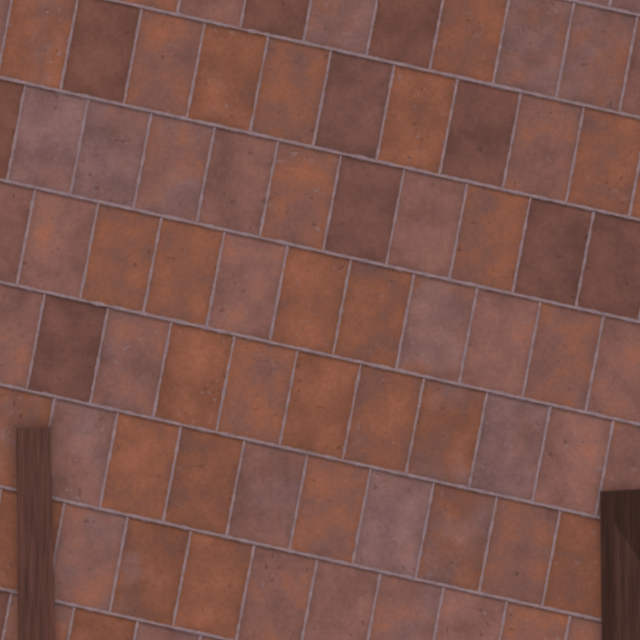
Write a WebGL 2 fragment shader that draws this texture.

```glsl
#version 300 es
precision highp float;
// Slanted rows of worn terracotta tiles with pale mauve grout and two dark wooden posts.
uniform vec2 u_resolution;
out vec4 outColor;

// Layout, in canvas units measured from the upper left
const float ROW_SLOPE = 0.2225;
const float ROW_PITCH = 0.1598;
const float ROW_START = 0.121;
const float ROW_SHIFT = 0.0464;
const float COLUMN_PITCH = 0.1029;
const float COLUMN_START = 0.0646;
const float JOINT_LEAN = 0.19;
const float ROW_GROUT = 0.0028;    // half widths
const float JOINT_GROUT = 0.0021;
const float GROUT_SOFTNESS = 0.0014;
const float EDGE_WOBBLE = 0.0016;

// Surface
const float MOTTLE = 0.16;
const float FLECK_AMOUNT = 0.55;
const vec3 PINK_CLAY = vec3(0.51, 0.355, 0.325);
const vec3 ORANGE_CLAY = vec3(0.515, 0.325, 0.255);
const vec3 GREY_CLAY = vec3(0.48, 0.36, 0.355);
const vec3 DARK_CLAY = vec3(0.42, 0.28, 0.25);
const vec3 GROUT = vec3(0.54, 0.455, 0.475);
const vec3 WOOD = vec3(0.24, 0.16, 0.14);

float hash(vec2 p) {
  return fract(sin(dot(p, vec2(127.1, 311.7))) * 43758.55);
}

float cornerSlope(vec2 cell, vec2 offset) {
  float angle = 6.2832 * hash(cell);
  return dot(vec2(cos(angle), sin(angle)), offset);
}

float gradientNoise(vec2 p) {
  vec2 i = floor(p), f = fract(p), e = vec2(1.0, 0.0);
  vec2 w = f * f * f * (f * (f * 6.0 - 15.0) + 10.0);
  float low = mix(cornerSlope(i, f), cornerSlope(i + e, f - e), w.x);
  float high = mix(cornerSlope(i + e.yx, f - e.yx), cornerSlope(i + 1.0, f - 1.0), w.x);
  return mix(low, high, w.y);
}

float fbm(vec2 p) {
  float sum = 0.0, amplitude = 1.0;
  for (int i = 0; i < 4; i++) {
    sum += amplitude * gradientNoise(p);
    p = p * 2.1 + 17.3;
    amplitude *= 0.55;
  }
  return sum;
}

float signedToNearest(float x) { return x - floor(x + 0.5); }

// Fired clay: a tone per tile, cloudy mottling and mineral flecks
vec3 tileColor(vec2 p, vec2 id) {
  vec2 local = p + 7.0 * vec2(hash(id + 3.1), hash(id + 8.7));
  float cloud = fbm(local * 17.0);
  float warmth = smoothstep(0.2, 0.8, hash(id) + 0.45 * cloud);
  float greyness = smoothstep(0.6, 0.95, hash(id + 21.0) + 0.3 * fbm(local * 11.0 + 5.0));
  float darkness = smoothstep(0.86, 0.92, hash(id + 47.0));
  vec3 color = mix(PINK_CLAY, ORANGE_CLAY, warmth);
  color = mix(color, GREY_CLAY, 0.8 * greyness);
  color = mix(color, DARK_CLAY, 0.85 * darkness);
  color *= 1.0 + MOTTLE * cloud + 0.07 * (hash(id + 63.0) - 0.5);
  color *= 1.0 + 0.05 * gradientNoise(p * 150.0);

  float wear = hash(id + 85.0) * (1.0 - darkness);
  float patches = smoothstep(-0.1, 0.4, gradientNoise(local * 26.0));
  float flecks = smoothstep(0.26, 0.5, gradientNoise(local * vec2(105.0, 85.0)));
  float pits = smoothstep(0.3, 0.55, gradientNoise(local * 95.0 + 31.0));
  color = mix(color, GROUT, FLECK_AMOUNT * flecks * patches * wear);
  return color * (1.0 - 0.14 * pits * patches);
}

vec3 floorColor(vec2 p, float pixel) {
  float rows = (p.y - ROW_SLOPE * p.x - ROW_START) / ROW_PITCH;
  float row = floor(rows);
  float columns = (p.x + JOINT_LEAN * p.y - COLUMN_START - ROW_SHIFT * row) / COLUMN_PITCH;
  vec3 color = tileColor(p, vec2(floor(columns), row));

  // Distances to the grout lines, slightly ragged
  float wobble = EDGE_WOBBLE * fbm(p * 55.0);
  float below = signedToNearest(rows) * ROW_PITCH * inversesqrt(1.0 + ROW_SLOPE * ROW_SLOPE);
  float beside = signedToNearest(columns) * COLUMN_PITCH * inversesqrt(1.0 + JOINT_LEAN * JOINT_LEAN);
  float gap = min(abs(below) - ROW_GROUT, abs(beside) - JOINT_GROUT) + wobble;

  // Dim rims, deepest just under each row line
  color *= 1.0 - 0.1 * exp(-max(gap, 0.0) * 180.0);
  color *= 1.0 - 0.2 * step(0.0, below) * smoothstep(0.009, 0.003, below);
  float soft = GROUT_SOFTNESS + pixel;
  vec3 grout = GROUT * (1.0 + 0.12 * fbm(p * 60.0 + 9.0));
  grout *= 1.0 - 0.18 * smoothstep(0.0005, 0.003, below) * step(below, 0.004);
  return mix(color, grout, 0.9 * smoothstep(soft, -soft, gap));
}

vec3 addWood(vec3 color, vec3 wood, float d, float pixel) {
  color *= 1.0 - 0.22 * exp(-max(d, 0.0) * 90.0);
  float soft = 0.0015 + pixel;
  return mix(color, wood, smoothstep(soft, -soft, d));
}

void main() {
  vec2 p = gl_FragCoord.xy / u_resolution;
  p.y = 1.0 - p.y;
  float pixel = 0.5 / min(u_resolution.x, u_resolution.y);
  vec3 color = floorColor(p, pixel);

  // Wooden posts with lengthwise grain
  vec3 wood = WOOD * (1.0 + 0.2 * fbm(p * vec2(130.0, 9.0)));
  float drop = p.y - 0.668;
  float postEdge = max(abs(p.x - 0.052 - 0.016 * drop) - 0.0265 - 0.008 * drop, -drop - 0.05 * (p.x - 0.052));
  color = addWood(color, wood * 1.4, postEdge, pixel);
  float blockEdge = max(0.938 - p.x + 0.01 * (p.y - 0.77), 0.768 - p.y - 0.06 * (p.x - 0.938));
  float face = smoothstep(0.0, 0.005, min(p.x - 0.957, p.y - 0.81 - 1.5 * (p.x - 0.957)));
  color = addWood(color, wood * mix(0.95, 1.15, face), blockEdge, pixel);
  outColor = vec4(color, 1.0);
}
```
